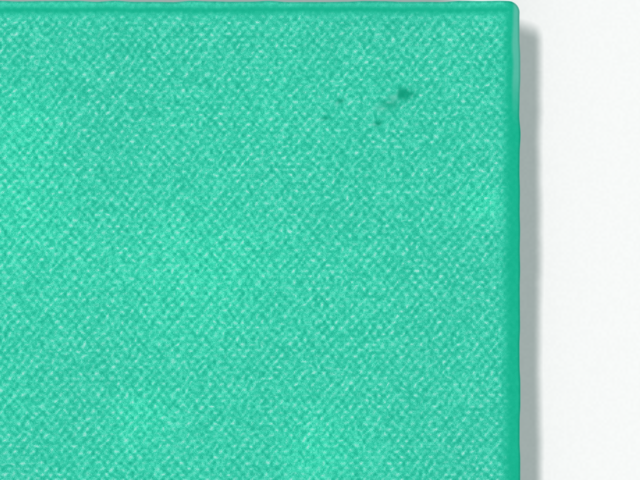
Write a Shadertoy shader that draws this texture.

```glsl
// Mint painted canvas corner with a coarse weave, small dents and a shadow on a white wall.

// Layout, in units of the canvas height
const vec2 CORNER = vec2(1.083, 0.997);
const float CORNER_RADIUS = 0.024;
const vec2 WEAVE_PITCH = vec2(0.0195, 0.0235);
const float SHADOW_WIDTH = 0.042;
const float SHADOW_TOP = 0.965;

// Paint and wall
const vec3 DEEP = vec3(0.12, 0.70, 0.57);
const vec3 BASE = vec3(0.25, 0.80, 0.68);
const vec3 BRIGHT = vec3(0.27, 0.90, 0.74);
const vec3 GLINT = vec3(0.58, 0.87, 0.81);
const vec3 RIM = vec3(0.06, 0.68, 0.53);
const vec3 SHADOW = vec3(0.63, 0.68, 0.67);
const vec3 WALL = vec3(0.97, 0.98, 0.975);

// Bright patches: centre, radius, strength
const vec4 PATCHES[6] = vec4[6](
    vec4(1.007, 0.575, 0.038, 0.90), vec4(0.42, 0.46, 0.160, 0.50),
    vec4(0.660, 0.055, 0.080, 0.70), vec4(0.29, 0.13, 0.065, 0.60),
    vec4(0.050, 0.570, 0.130, 0.50), vec4(0.06, 0.74, 0.080, 0.50));

// Dents: centre, radius, depth
const vec4 DENTS[5] = vec4[5](
    vec4(0.842, 0.802, 0.015, 0.90), vec4(0.808, 0.781, 0.012, 0.60),
    vec4(0.787, 0.743, 0.006, 0.90), vec4(0.709, 0.788, 0.006, 0.80),
    vec4(0.678, 0.753, 0.005, 0.70));

float hash(vec2 p) {
    vec3 q = fract(p.xyx * 0.1031);
    q += dot(q, q.yzx + 33.33);
    return fract((q.x + q.y) * q.z);
}

float noise(vec2 p) {
    vec2 i = floor(p), f = fract(p);
    f = f * f * (3.0 - 2.0 * f);
    return mix(mix(hash(i), hash(i + vec2(1, 0)), f.x),
               mix(hash(i + vec2(0, 1)), hash(i + vec2(1, 1)), f.x), f.y);
}

float fbm(vec2 p) {
    float sum = 0.0, amp = 0.5;
    for (int i = 0; i < 4; i++) {
        sum += amp * noise(p);
        p = p * 2.03 + 17.3;
        amp *= 0.5;
    }
    return sum;
}

float blob(vec2 d, float radius) {
    return exp(-dot(d, d) / (radius * radius));
}

// Signed distance to the panel, which runs on past the left and lower borders
float panel(vec2 p) {
    vec2 d = p - CORNER + CORNER_RADIUS;
    return length(max(d, 0.0)) + min(max(d.x, d.y), 0.0) - CORNER_RADIUS;
}

// Staggered knots: x is the height, y the tilted glint
vec2 weave(vec2 p) {
    vec2 warp = vec2(noise(p * 55.0), noise(p * 55.0 + 40.0)) - 0.5;
    vec2 q = (p + warp * 0.007) / WEAVE_PITCH;
    float height = 0.5 + 0.5 * cos(6.2832 * q.x) * cos(6.2832 * q.y);
    float row = floor(q.y * 2.0 + 0.5);
    q.x += 0.5 * mod(row, 2.0);
    vec2 id = vec2(floor(q.x + 0.5), row);
    vec2 f = vec2(q.x - id.x, q.y - row * 0.5) * vec2(1.0, 1.2);
    float angle = mix(-1.2, 0.3, hash(id + 9.0));
    f = mat2(cos(angle), sin(angle), -sin(angle), cos(angle)) * f;
    float streak = exp(-f.x * f.x * 14.0 - f.y * f.y * 45.0);
    return vec2(height, streak * mix(0.4, 1.0, hash(id + 31.0)));
}

vec3 wallColor(vec2 p) {
    float x = p.x - CORNER.x + 0.006 * (fbm(p * 14.0) - 0.5);
    float fade = 1.0 - smoothstep(SHADOW_WIDTH * 0.65, SHADOW_WIDTH * 1.3, x);
    fade *= 1.0 - smoothstep(SHADOW_TOP - 0.04, SHADOW_TOP + 0.01, p.y + x * 0.4);
    float haze = 0.12 * exp(-max(x, 0.0) / 0.06);
    return mix(WALL, SHADOW, max(fade, haze)) + 0.012 * (noise(p * 180.0) - 0.5);
}

vec3 paintColor(vec2 p, float depth) {
    vec2 knots = weave(p);
    float grain = fbm(p * 170.0) - 0.47;

    // Broad light over the surface
    float light = 0.6 * (fbm(p * 5.0) - 0.45) - 0.12 * smoothstep(0.5, 1.05, p.x);
    for (int i = 0; i < 6; i++)
        light += PATCHES[i].w * blob(p - PATCHES[i].xy, PATCHES[i].z);
    vec3 col = mix(BASE, BRIGHT, clamp(light + 0.3, 0.0, 1.0));

    // Threads and grain fade out toward the rounded rim
    float flatness = smoothstep(0.008, 0.05, depth);
    float gap = (1.0 - knots.x) * 0.65 - grain * 0.9;
    col = mix(col, DEEP, clamp(gap, 0.0, 1.0) * mix(0.3, 0.8, flatness));
    float sparkle = knots.y * (0.75 + 1.6 * grain) + 0.5 * max(grain, 0.0);
    col = mix(col, GLINT, clamp(sparkle, 0.0, 1.0) * mix(0.15, 0.95, flatness));
    col += grain * 0.10;

    // Dents are dark inside with a lit lower left lip
    for (int i = 0; i < 5; i++) {
        vec4 dent = DENTS[i];
        vec2 d = p - dent.xy + (vec2(noise(p * 90.0), noise(p * 90.0 + 7.0)) - 0.5) * dent.z;
        d = vec2(d.x * 0.75 - d.y * 0.5, d.y + d.x * 0.15);
        col = mix(col, RIM * 0.88, dent.w * blob(d, dent.z));
        col = mix(col, GLINT, 0.6 * dent.w * blob(d + dent.z * vec2(0.8, 0.9), dent.z * 0.6));
    }

    // Folded rim: dark crease, paler turned side
    float wobble = 0.005 * (noise(p * 22.0) - 0.5);
    float topDepth = CORNER.y - p.y + wobble, sideDepth = CORNER.x - p.x + wobble;
    float sideRim = 1.0 - smoothstep(0.016, 0.045, sideDepth);
    float topRim = exp(-pow((topDepth - 0.018) / 0.008, 2.0));
    col = mix(col, RIM, 0.75 * max(sideRim, topRim));
    float turned = 1.0 - smoothstep(0.010, 0.019, sideDepth);
    col = mix(col, GLINT * 0.88, 0.55 * turned * smoothstep(0.72, 0.86, p.y));
    return col * mix(0.86, 1.0, smoothstep(0.0, 0.006, depth));
}

void mainImage(out vec4 fragColor, in vec2 fragCoord) {
    vec2 p = fragCoord / iResolution.y;
    float edge = panel(p) + 0.003 * (noise(p * 25.0) - 0.5);
    float pixel = 1.0 / iResolution.y;
    float cover = 1.0 - smoothstep(-pixel, pixel, edge);
    vec3 col = mix(wallColor(p), paintColor(p, max(-edge, 0.0)), cover);
    fragColor = vec4(clamp(col, 0.0, 1.0), 1.0);
}
```
